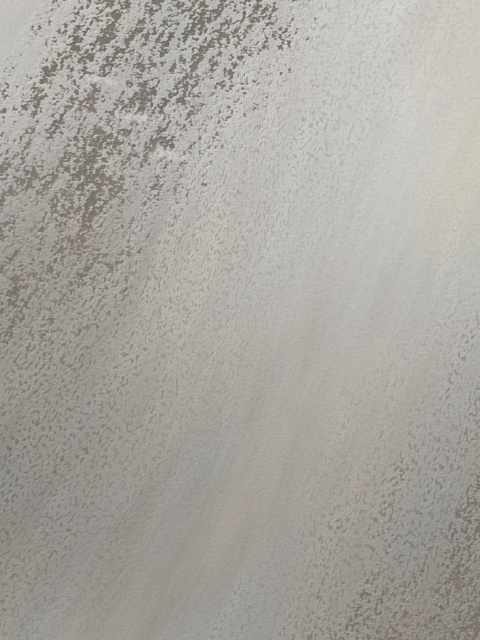
This texture is drawn by a WebGL 1 fragment shader. Its source:

```glsl
precision highp float;
// Worn grey plaster: a soft light gradient with diagonal trowel streaks,
// two bands of ragged brown pits that fade into dry-brushed speckle, pale
// scuffs and fine grain, all from gradient noise aligned to the strokes.
uniform vec2 u_resolution;

vec2 randomGradient(vec2 cell) {
  vec3 h = fract(cell.xyx * vec3(0.1031, 0.1030, 0.0973));
  h += dot(h, h.yzx + 33.33);
  float angle = 6.2832 * fract((h.x + h.y) * h.z);
  return vec2(cos(angle), sin(angle));
}

// Gradient noise, roughly -1 to 1
float noise(vec2 p) {
  vec2 i = floor(p), f = fract(p);
  vec2 u = f * f * f * (f * (f * 6.0 - 15.0) + 10.0);
  vec2 e = vec2(1.0, 0.0);
  float low = mix(dot(randomGradient(i), f),
                  dot(randomGradient(i + e), f - e), u.x);
  float high = mix(dot(randomGradient(i + e.yx), f - e.yx),
                   dot(randomGradient(i + 1.0), f - 1.0), u.x);
  return 1.4 * mix(low, high, u.y);
}

float fbm(vec2 p) {
  float sum = 0.0, amp = 0.6;
  for (int i = 0; i < 4; i++) {
    sum += amp * noise(p);
    p = mat2(1.6, 1.2, -1.2, 1.6) * p + 17.3;
    amp *= 0.5;
  }
  return sum;
}

// x runs across the trowel strokes, y runs along them
vec2 strokeSpace(vec2 p) {
  return vec2(dot(p, vec2(0.83, -0.55)), dot(p, vec2(0.55, 0.83)));
}

// Ragged height field whose low parts become pits
float pitField(vec2 p) {
  vec2 s = strokeSpace(p);
  return 0.50 * noise(s * vec2(105.0, 68.0))
       + 0.45 * noise(p * vec2(150.0, 185.0) + 40.0)
       + 0.45 * noise(s * vec2(42.0, 15.0) + 9.0);
}

float grainField(vec2 p) {
  return noise(p * 185.0) + 0.5 * noise(p * 115.0 + 7.0);
}

void main() {
  vec2 p = gl_FragCoord.xy / u_resolution.x;
  p.y *= 1.3333 * u_resolution.x / u_resolution.y;
  vec2 s = strokeSpace(p);

  // Streaks, steeper towards the right, and slow cloudiness
  vec2 bent = vec2(s.x + 0.22 * p.y * smoothstep(0.2, 0.7, p.x), s.y);
  float cloud = fbm(s * vec2(4.0, 1.7) + 3.0);
  float streak = fbm(bent * vec2(15.0, 2.8) + 21.0);
  float tuft = noise(bent * vec2(34.0, 6.0) + 50.0);
  float bristle = noise(bent * vec2(75.0, 8.0)) + noise(bent * vec2(140.0, 20.0) + 5.0);

  // Worn bands: upper left, and the lower right corner
  float across = s.x + 0.10 * streak + 0.05 * cloud + 0.03 * tuft;
  float leftBand = smoothstep(-0.72, -0.48, across)
                 * (1.0 - smoothstep(-0.36, -0.06, across));
  float leftWear = leftBand * smoothstep(0.25, 1.0, p.y + 0.1 * tuft);
  float cornerWear = smoothstep(0.42, 0.82, across);
  float wear = max(leftWear, 0.75 * cornerWear);
  wear = clamp(wear * (0.85 + 0.75 * streak + 0.55 * tuft), 0.0, 1.0);

  // Dry brushing reaches further out than the pits
  float dry = smoothstep(-0.75, -0.45, across) * (1.0 - smoothstep(-0.15, 0.22, across));
  dry = max(dry * (1.0 - 0.4 * smoothstep(0.9, 1.3, p.y)), smoothstep(0.30, 0.6, across));
  dry = clamp(dry * (0.75 + 0.7 * tuft + 0.5 * streak), 0.0, 1.0);

  // Broad light: bright at the upper right, dim at the bottom and left
  float light = 0.42 + 0.50 * smoothstep(0.05, 1.2, p.y);
  light += 0.12 * smoothstep(0.3, 0.9, p.x) * smoothstep(0.4, 1.1, p.y);
  light -= 0.24 * (1.0 - smoothstep(0.1, 0.5, p.x))
         * (1.0 - smoothstep(0.75, 1.2, p.y)) * smoothstep(-0.2, 0.5, p.y);
  light -= 0.08 * leftBand + 0.20 * cornerWear;
  light += 0.08 * cloud + 0.09 * streak + 0.03 * tuft + 0.03 * bristle;
  vec3 color = mix(vec3(0.50, 0.48, 0.45), vec3(0.785, 0.78, 0.765), light);

  // Faint pink and blue glazes, with an ochre one at the right edge
  float glaze = fbm(s * vec2(5.0, 2.0) + 60.0);
  color += glaze * vec3(0.018, -0.003, -0.016);
  float ochre = smoothstep(0.80, 1.0, p.x + 0.1 * streak) * smoothstep(0.6, 0.9, p.y);
  color += ochre * vec3(0.010, 0.0, -0.024);

  // Fine grain lit from above, and dark speckle where the brush ran dry
  vec2 lightStep = vec2(-0.0010, 0.0022);
  float grain = grainField(p) - grainField(p + lightStep);
  color += grain * (0.022 + 0.022 * dry);
  float speckle = smoothstep(0.0, 0.55, noise(bent * vec2(165.0, 95.0) + 80.0)
                + 0.4 * noise(p * 80.0 + 13.0));
  color -= speckle * (0.012 + 0.10 * dry) * vec3(0.95, 1.0, 1.05);

  // Pits: brown floor with a pale lower lip, deeper near the top
  float field = pitField(p);
  float threshold = mix(-0.85, 0.02, sqrt(wear));
  float pit = 1.0 - smoothstep(threshold - 0.24, threshold + 0.16, field);
  pit *= smoothstep(0.02, 0.25, wear);
  float relief = field - pitField(p + lightStep);
  float tint = noise(p * 13.0 + 30.0);
  vec3 pitColor = vec3(0.465, 0.435, 0.40) + tint * vec3(0.05, 0.035, 0.025);
  pitColor -= 0.07 * smoothstep(0.8, 1.3, p.y);
  color = mix(color, pitColor, 0.75 * pit);
  color += 0.075 * clamp(relief, -0.9, 0.9) * smoothstep(0.05, 0.4, wear);

  // Pale horizontal scuffs stepping down through the worn band
  float scuff = 0.0;
  for (int i = 0; i < 3; i++) {
    float k = float(i);
    vec2 d = p - vec2(0.21 + 0.07 * k, 1.165 - 0.077 * k);
    d.y += 0.12 * d.x;
    float r = length(d / vec2(0.045, 0.009 + 0.002 * k));
    scuff += 1.0 - smoothstep(0.3, 1.2, r + 0.5 * noise(p * 75.0 + k));
  }
  color = mix(color, vec3(0.83, 0.83, 0.82), 0.65 * min(scuff, 1.0));
  gl_FragColor = vec4(clamp(color, 0.0, 1.0), 1.0);
}
```
